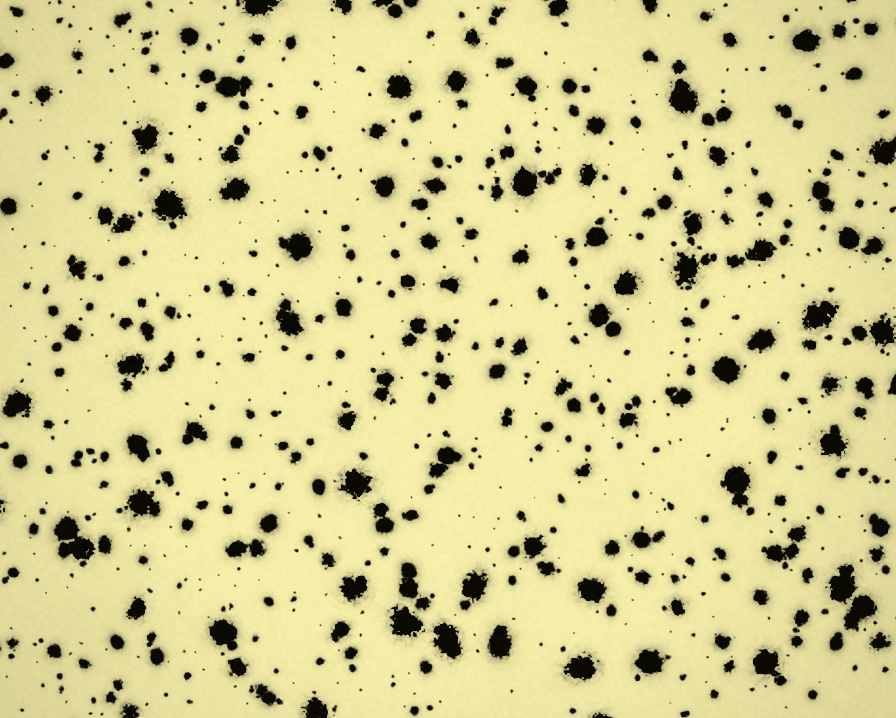
Reproduce this texture procedurally as a WebGL 1 fragment shader.

```glsl
precision highp float;
// Dark round nodules with soft halos scattered over a pale yellow polished plate.

uniform vec2 u_resolution;

float hash(vec2 p) {
  vec3 q = fract(vec3(p.xyx) * 0.1031);
  q += dot(q, q.yzx + 33.33);
  return fract((q.x + q.y) * q.z);
}

vec2 hash2(vec2 p) {
  return vec2(hash(p), hash(p + 57.3));
}

float noise(vec2 p) {
  vec2 i = floor(p);
  vec2 f = fract(p);
  f = f * f * (3.0 - 2.0 * f);
  float low = mix(hash(i), hash(i + vec2(1.0, 0.0)), f.x);
  float high = mix(hash(i + vec2(0.0, 1.0)), hash(i + 1.0), f.x);
  return mix(low, high, f.y);
}

// One scattered size class: x = signed distance to nearest grain, y = halo strength.
vec2 grainLayer(vec2 p, float cell, float share, vec2 radii, float ragged, float seed) {
  vec2 home = floor(p / cell);
  vec2 result = vec2(1.0, 0.0);
  for (int j = -1; j <= 1; j++) {
    for (int i = -1; i <= 1; i++) {
      vec2 id = home + vec2(float(i), float(j));
      vec2 key = id + seed;
      if (hash(key + 11.7) > share) continue;

      vec2 pick = hash2(key + 23.1);
      float radius = mix(radii.x, radii.y, pick.x * pick.x * 0.6 + pick.x * 0.4);
      float angle = 6.2832 * pick.y;
      vec2 axis = vec2(cos(angle), sin(angle));
      vec2 q = p - (id + 0.08 + 0.84 * hash2(key)) * cell;

      // A slightly flattened body, sometimes with a smaller lobe fused to it.
      float stretch = 0.22 * hash(key + 41.9);
      vec2 body = vec2(dot(q, axis) * (1.0 - stretch), dot(q, vec2(-axis.y, axis.x)));
      float d = length(body) - radius;
      float lobed = hash(key + 71.3);
      if (lobed > 0.72) {
        d = min(d, length(q - axis * radius * (0.7 + lobed * 0.5)) - radius * 0.6);
      }
      d += ragged * radius * mix(0.5, 1.6, hash(key + 87.7));

      float halo = exp(-max(d, 0.0) / (0.002 + 0.22 * radius));
      halo *= smoothstep(0.0, 0.009, radius);
      result = vec2(min(result.x, d), max(result.y, halo));
    }
  }
  return result;
}

vec2 joinLayers(vec2 a, vec2 b) {
  return vec2(min(a.x, b.x), max(a.y, b.y));
}

void main() {
  vec2 uv = gl_FragCoord.xy / u_resolution;
  vec2 p = gl_FragCoord.xy / u_resolution.y;

  // Grains from large nodules down to fine specks, the small ones gathered in patches.
  float ragged = (noise(p * 150.0) - 0.5) * 0.4 + (noise(p * 340.0 + 9.0) - 0.5) * 0.35;
  float patches = smoothstep(0.2, 0.8, noise(p * 5.0 + 3.0));
  vec2 grains = grainLayer(p, 0.085, 0.50, vec2(0.009, 0.018), ragged, 100.0);
  grains = joinLayers(grains, grainLayer(p, 0.062, 0.46, vec2(0.006, 0.0105), ragged, 230.0));
  grains = joinLayers(grains, grainLayer(p, 0.045, 0.38, vec2(0.003, 0.0065), ragged, 370.0));
  grains = joinLayers(grains, grainLayer(p, 0.027, 0.18 + 0.22 * patches,
                                        vec2(0.0007, 0.0026), ragged * 1.5, 510.0));

  // Plate with uneven lighting, faint mottling and darker margins.
  vec2 centred = 2.0 * uv - 1.0;
  float light = 1.0 - 0.11 * smoothstep(0.6, 1.35, length(centred * vec2(1.0, 0.8)));
  light += 0.018 * (noise(p * 7.0) - 0.5);
  light += 0.022 * (noise(p * 190.0 + 40.0) - 0.5) + 0.02 * (noise(p * 400.0) - 0.5);
  light *= 1.0 - 0.32 * grains.y;
  vec3 plate = vec3(0.96, 0.93, 0.658) * light;

  // Nearly black grain interiors with a softened rim.
  float edge = max(0.0016, 0.7 / u_resolution.y);
  float cover = 1.0 - smoothstep(-edge, edge, grains.x);
  vec3 soot = vec3(0.04, 0.038, 0.01) * (0.7 + 0.6 * noise(p * 260.0));

  gl_FragColor = vec4(mix(plate, soot, cover), 1.0);
}
```
